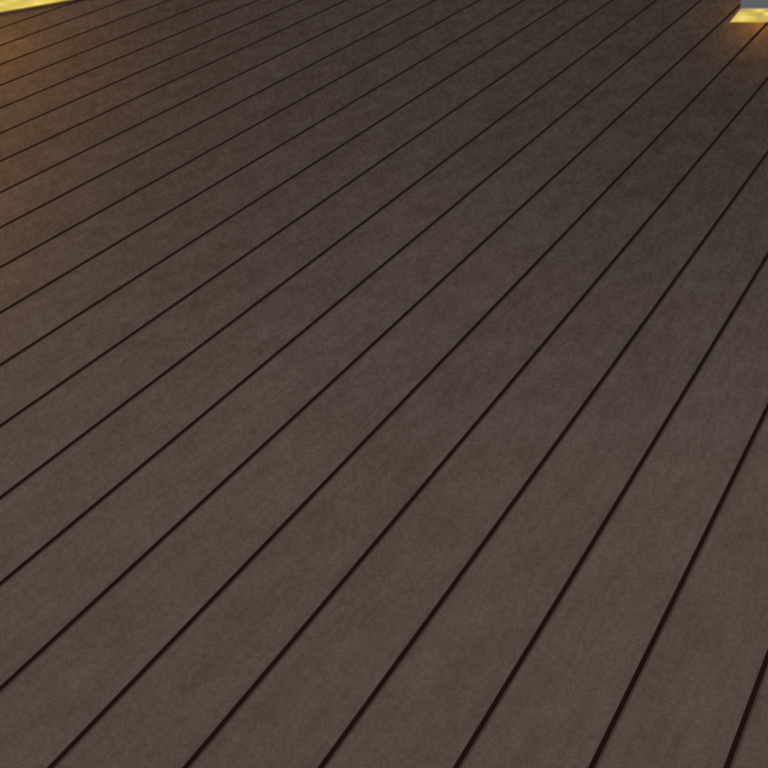
Reproduce this texture procedurally as a WebGL 1 fragment shader.

```glsl
precision highp float;
uniform vec2 u_resolution;

// Perspective and board layout, in canvas units
const vec2 VANISHING = vec2(1.4974, 1.487);
const float FIRST_SEAM = 0.845;
const float BOARD_STEP = 0.1185;
const float GAP_HALF = 0.023;
const float MIN_BLUR = 0.0022;

// Surface variation
const float GRAIN = 0.034;
const float STREAK = 0.018;
const float BLOTCH = 0.022;
const float BOARD_VARIATION = 0.012;

// Colours
const vec3 NEAR_BOARD = vec3(0.320, 0.272, 0.244);
const vec3 FAR_BOARD = vec3(0.238, 0.200, 0.184);
const vec3 GAP = vec3(0.105, 0.072, 0.056);
const vec3 LIP = vec3(0.21, 0.15, 0.115);
const vec3 AMBER = vec3(0.30, 0.16, 0.01);
const vec3 LAMP = vec3(0.96, 0.84, 0.42);
const vec3 POST = vec3(0.36, 0.37, 0.40);

float hash(vec2 p) {
  vec3 q = fract(vec3(p.xyx) * 0.1031);
  q += dot(q, q.yzx + 33.33);
  return fract((q.x + q.y) * q.z);
}

float noise(vec2 p) {
  vec2 i = floor(p), f = fract(p);
  f = f * f * (3.0 - 2.0 * f);
  return mix(mix(hash(i), hash(i + vec2(1.0, 0.0)), f.x),
             mix(hash(i + vec2(0.0, 1.0)), hash(i + 1.0), f.x), f.y);
}

// Share of a filter of the given width that lies inside a band
float bandCoverage(float x, float halfBand, float width) {
  float hi = clamp(x + 0.5 * width, -halfBand, halfBand);
  float lo = clamp(x - 0.5 * width, -halfBand, halfBand);
  return (hi - lo) / width;
}

float edge(float d, float blur) {
  return smoothstep(-blur, blur, d);
}

void main() {
  vec2 p = gl_FragCoord.xy / u_resolution;
  float blur = max(1.3 / min(u_resolution.x, u_resolution.y), MIN_BLUR);

  // Project the canvas onto the floor
  vec2 toVanish = VANISHING - p;
  float slope = toVanish.x / toVanish.y;
  float across = (slope - FIRST_SEAM) / BOARD_STEP;
  float along = 1.0 / toVanish.y;
  float seam = fract(across + 0.5) - 0.5;
  float footprint = blur * sqrt(1.0 + slope * slope) / (toVanish.y * BOARD_STEP);

  // Board tone, fading with distance and towards the far right
  float fade = smoothstep(0.3, 1.05, p.y);
  vec3 color = mix(NEAR_BOARD, FAR_BOARD, fade);
  color *= 1.0 - 0.09 * fade * smoothstep(0.5, 1.0, p.x);

  // Board differences, soft blotches, brushed streaks and fine grain
  vec2 surface = vec2(across, along * 9.0);
  float wear = BOARD_VARIATION * (hash(vec2(floor(across) + 40.0, 7.0)) - 0.5);
  wear += BLOTCH * (noise(surface * vec2(4.0, 5.0) + 60.0) - 0.5);
  wear += STREAK * (noise(surface * vec2(22.0, 6.0) + 90.0) - 0.5);
  wear += GRAIN * (noise(p * 300.0) - 0.5);
  wear += 0.5 * GRAIN * (noise(p * 130.0 + 17.0) - 0.5);
  color += wear;

  // Warm light spilling from the two lamps
  float leftGlow = 0.30 * exp(-6.0 * p.x) * smoothstep(0.3, 0.9, p.y);
  leftGlow += 0.35 * exp(-9.0 * length((p - vec2(0.0, 0.94)) * vec2(1.0, 1.8)));
  float rightGlow = 1.3 * exp(-38.0 * length((p - vec2(0.99, 0.97)) * vec2(0.8, 1.0)));
  color += AMBER * (leftGlow + rightGlow);

  // Dark gaps with a softer lip on the right side
  color = mix(color, LIP, 0.55 * bandCoverage(seam + GAP_HALF, GAP_HALF, footprint));
  color = mix(color, GAP, bandCoverage(seam, GAP_HALF, footprint));

  // Lit strip in the upper left corner
  float strip = p.y - 0.984 - 0.175 * p.x;
  color = mix(color, GAP, 0.5 * bandCoverage(strip + 0.003, 0.002, 2.0 * blur));
  vec3 stripColor = LAMP * (0.82 + 0.25 * noise(p * vec2(60.0, 180.0)));
  color = mix(color, stripColor, edge(strip, blur));

  // Post and lit foot in the upper right corner
  float post = edge(p.x - 0.964, blur) * edge(p.y - 0.988, blur);
  float foot = edge(p.x - 0.950 - 0.8 * (p.y - 0.971), blur);
  foot *= edge(p.y - 0.971, blur) * edge(0.989 - p.y, blur);
  color = mix(color, POST, post);
  color = mix(color, LAMP * (0.75 + 0.3 * noise(p * vec2(90.0, 220.0))), foot);

  gl_FragColor = vec4(clamp(color, 0.0, 1.0), 1.0);
}
```
